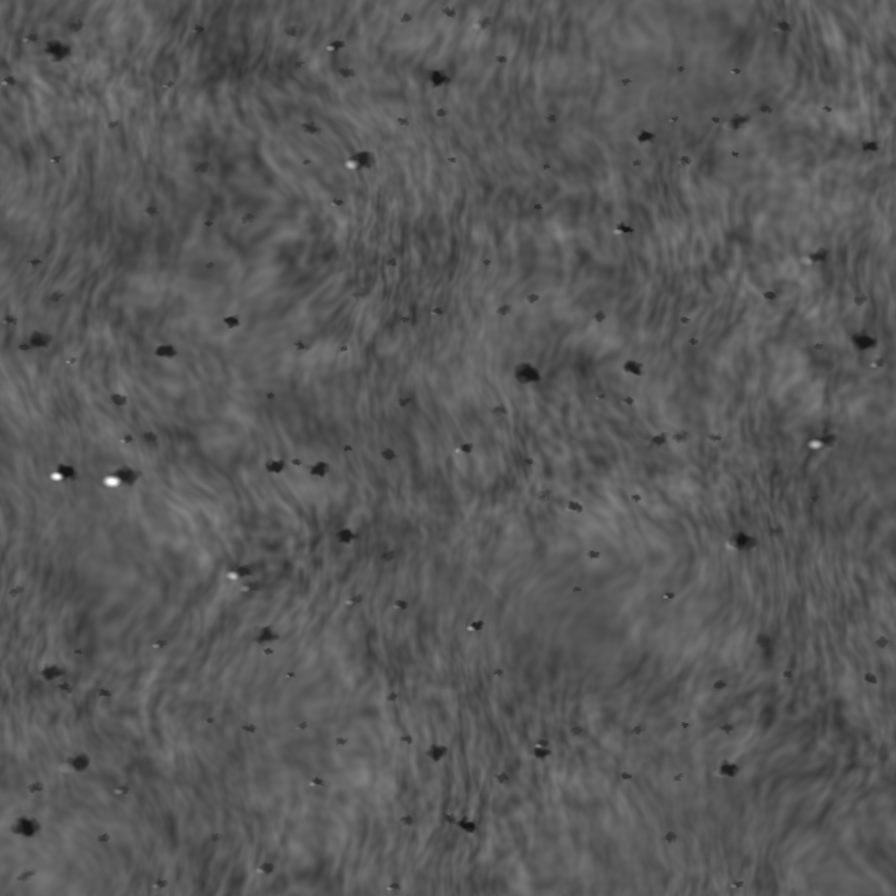
A Shadertoy shader for this texture:

```glsl
// Grey dusty ground seen from above: broad tonal mottling, fine wavy relief
// made of stretched and warped gradient noise, and scattered small stones
// with dark shadows and an occasional sunlit face.

vec3 hash3(vec2 p) {
    vec3 q = fract(vec3(p.xyx) * vec3(0.1031, 0.1030, 0.0973));
    q += dot(q, q.yxz + 33.33);
    return fract((q.xxy + q.yzz) * q.zyx);
}

float cornerSlope(vec2 cell, vec2 offset) {
    float angle = 6.2832 * hash3(cell + 57.0).x;
    return dot(vec2(cos(angle), sin(angle)), offset);
}

// Gradient noise, roughly -0.7 to 0.7
float noise(vec2 p) {
    vec2 i = floor(p), f = fract(p);
    vec2 u = f * f * f * (f * (f * 6.0 - 15.0) + 10.0);
    vec2 e = vec2(0.0, 1.0);
    float low = mix(cornerSlope(i, f), cornerSlope(i + e.yx, f - e.yx), u.x);
    float high = mix(cornerSlope(i + e, f - e), cornerSlope(i + 1.0, f - 1.0), u.x);
    return mix(low, high, u.y);
}

// One stone at most per grid cell: x is shadow cover, y is sunlit cover
vec2 stones(vec2 p, float cells, float chance, float radius) {
    vec2 cell = floor(p * cells);
    vec3 place = hash3(cell + cells * 7.0);
    vec3 kind = hash3(cell + cells * 13.0 + 200.0);
    if (place.z > chance) return vec2(0.0);

    float size = radius * mix(0.6, 1.25, kind.x);
    vec2 d = (p - (cell + 0.2 + 0.6 * place.xy) / cells) / size;
    vec2 bent = d + 0.7 * vec2(noise(d * 0.9 + cell * 5.3), noise(d * 0.9 + cell * 3.7 + 40.0));
    bent.y += 0.5 * (kind.z - 0.5) * bent.x;
    float shadow = 1.0 - smoothstep(0.35, 1.5, length(bent * vec2(0.8, 1.15)));
    float face = 1.0 - smoothstep(0.1, 1.1, length((d + vec2(1.3, 0.55)) * vec2(0.9, 1.4)));
    return vec2(shadow * mix(0.6, 1.0, kind.z), face * pow(kind.y, 5.0));
}

void mainImage(out vec4 fragColor, in vec2 fragCoord) {
    vec2 p = fragCoord / iResolution.y;

    // Broad mottling, with bands running down to the right
    vec2 band = vec2(p.x + p.y, p.x - p.y) * 0.707;
    float tone = 0.351;
    tone += 0.085 * noise(p * 6.0 + 3.0);
    tone += 0.070 * noise(band * vec2(17.0, 9.0) + 21.0);

    // Fine relief: upright ripples whose lean drifts across the ground
    vec2 q = p;
    q.x += 0.08 * noise(p * 4.0 + 9.0) + 0.012 * noise(p * 17.0);
    q.y += 0.03 * noise(p * 6.0 + 31.0);
    float rough = 1.0 + 0.9 * noise(p * 5.0 + 70.0);
    float relief = 0.075 * noise(q * vec2(34.0, 21.0) + 11.0);
    relief += 0.100 * noise(q * vec2(72.0, 36.0) + 5.0);
    relief += 0.065 * noise(q * vec2(115.0, 78.0) + 17.0);
    tone += rough * relief;

    // Faint thin ridges where slow noise crosses zero
    float ridge = abs(noise(band.yx * vec2(5.0, 8.0) + 90.0));
    tone += 0.025 * (1.0 - smoothstep(0.0, 0.05, ridge)) * smoothstep(0.0, 0.3, noise(p * 4.0 + 50.0));

    // Stones: a few large, many small
    vec2 large = stones(p, 9.0, 0.36, 0.0088);
    vec2 small = stones(p + 0.37, 19.0, 0.36, 0.0052);
    tone = mix(tone, 0.07, large.x);
    tone = mix(tone, 0.14, 0.75 * small.x);
    tone += 0.65 * large.y + 0.2 * small.y;

    fragColor = vec4(vec3(clamp(tone, 0.0, 1.0)), 1.0);
}
```
